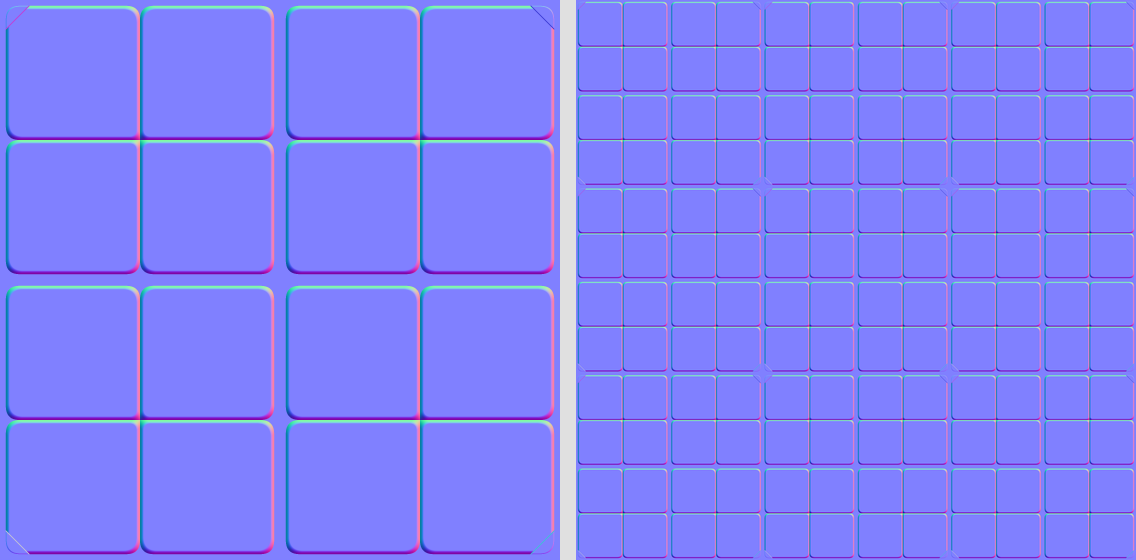
Left: one tile. Right: repeated 3 by 3.
Write a Shadertoy shader that draws this texture map.

```glsl
// Tangent-space normal map of bevelled square panels, set in 2 x 2 groups with flat gaps between.
// Each panel is a smooth minimum of its edge distances; the bevel slope gives the normal.
// The four outermost panel corners are cut by a fine diagonal step.

const float UNIT = 1.0 / 768.0;         // design grid step, as a share of the canvas
const float GROUPS = 2.0;               // panel groups across and down
const float PANEL = 184.0 * UNIT;       // panel side
const float BEVEL = 5.0 * UNIT;         // bevel width
const float ROUNDING = 19.0 * UNIT;     // blend length at panel corners
const float INNER_ROUNDING = 10.0 * UNIT; // blend length where four panels meet
const float CUT_LEG = 32.0 * UNIT;      // leg of the cut corner triangle
const float CUT_LINE = 1.1 * UNIT;      // width of the diagonal step
const float RIM = 1.0 * UNIT;           // thin rim around a cut corner
const float STEEPNESS = 0.97;           // sideways tilt at the outer bevel edge
const float CUT_TILT = 0.75;
const float RIM_TILT = 0.5;
const int SAMPLES = 4;                  // antialiasing samples per axis

// Smooth minimum of two edge distances: x = distance, yz = outward weights.
vec3 roundedEdge(vec2 edge, float blend) {
    float h = max(blend - abs(edge.x - edge.y), 0.0) / blend;
    float d = min(edge.x, edge.y) - h * h * blend * 0.25;
    vec2 weight = edge.x < edge.y ? vec2(1.0 - 0.5 * h, 0.5 * h)
                                  : vec2(0.5 * h, 1.0 - 0.5 * h);
    return vec3(d, normalize(weight));
}

// Sideways part of the surface normal.
vec2 surfaceTilt(vec2 uv) {
    // Fold the group into one panel, measured from the panel centre.
    vec2 fromGroup = (fract(uv * GROUPS) - 0.5) / GROUPS;
    vec2 side = vec2(fromGroup.x < 0.0 ? -1.0 : 1.0, fromGroup.y < 0.0 ? -1.0 : 1.0);
    vec2 local = abs(fromGroup) - 0.5 * PANEL;
    vec2 edge = 0.5 * PANEL - abs(local);
    vec2 outward = side * sign(local);

    bool meeting = max(local.x, local.y) < 0.0;
    vec3 border = roundedEdge(edge, meeting ? INNER_ROUNDING : ROUNDING);
    bool inPanel = min(edge.x, edge.y) >= 0.0;
    if (!inPanel || (border.x < 0.0 && !meeting)) return vec2(0.0);
    vec2 facing = outward * border.yz;

    // Cut corners exist only at the four corners of the canvas.
    vec2 outerGap = 0.5 - abs(uv - 0.5);
    if (max(outerGap.x, outerGap.y) < 0.5 * PANEL) {
        float cut = (edge.x + edge.y - CUT_LEG) * 0.70711;
        if (abs(cut) < 0.5 * CUT_LINE) return -outward * 0.70711 * CUT_TILT;
        if (cut < 0.0) return border.x < RIM ? facing * RIM_TILT : vec2(0.0);
    }

    // The slope is steep outside and eases into the flat top.
    float t = clamp(border.x / BEVEL, 0.0, 1.0);
    return facing * STEEPNESS * (1.0 - t * t * t);
}

vec3 normalColour(vec2 uv) {
    vec2 tilt = surfaceTilt(uv);
    vec3 normal = vec3(tilt, sqrt(max(1.0 - dot(tilt, tilt), 0.0)));
    return 0.5 + 0.5 * normal;
}

void mainImage(out vec4 fragColor, in vec2 fragCoord) {
    vec3 colour = vec3(0.0);
    for (int y = 0; y < SAMPLES; y++) {
        for (int x = 0; x < SAMPLES; x++) {
            vec2 jitter = (vec2(x, y) + 0.5) / float(SAMPLES) - 0.5;
            colour += normalColour((fragCoord + jitter) / iResolution.xy);
        }
    }
    fragColor = vec4(colour / float(SAMPLES * SAMPLES), 1.0);
}
```
